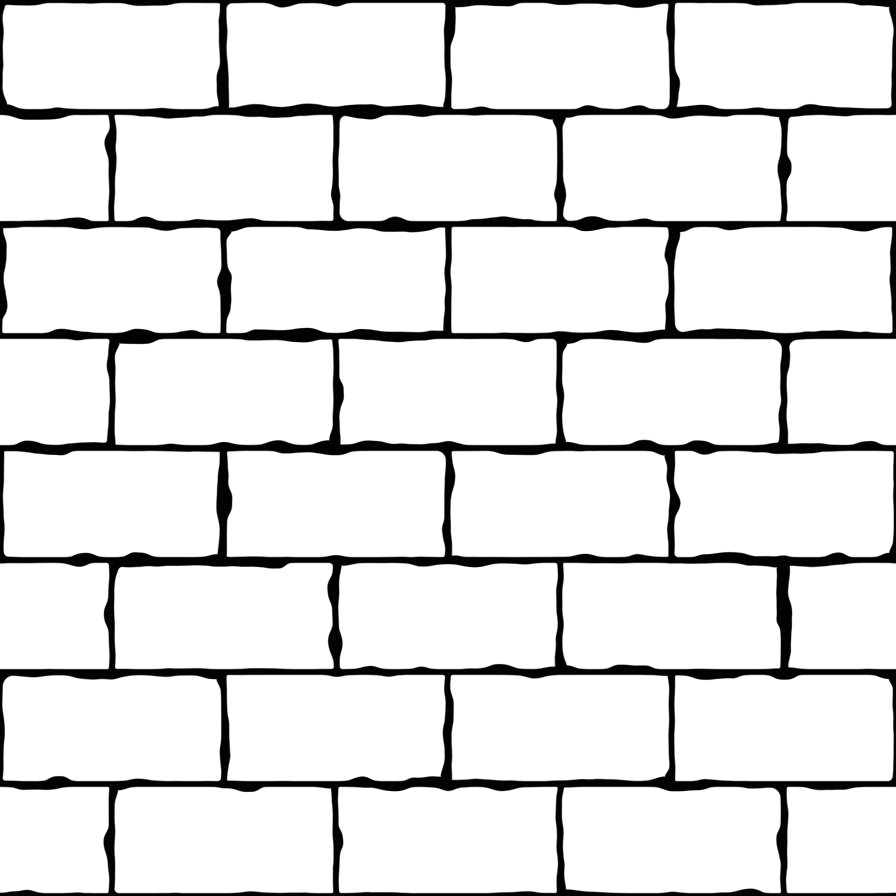
Reproduce this pattern procedurally as a three.js fragment shader.

```glsl
// Running-bond brick wall: white bricks with rough, chipped black ink joints.
varying vec2 vUv;

const vec2 BRICKS = vec2(4.0, 8.0);        // repeats across and down
const vec3 BRICK_COLOR = vec3(1.0);
const vec3 INK_COLOR = vec3(0.008);
const float JOINT_HALF_WIDTH = 0.0032;
const float EDGE_SOFTNESS = 0.001;
const float CORNER_MIN = 0.002;            // corner radii
const float CORNER_MAX = 0.014;
const vec2 WAVER_CELLS = vec2(8.0, 56.0);  // whole cells, so the waver wraps
const float WAVER_DEPTH = 0.0022;
const float CHIP_SCALE = 34.0;
const float CHIP_DEPTH = 0.0052;
const float GRAIN_SCALE = 95.0;
const float GRAIN_DEPTH = 0.0012;

float hash(vec3 p) {
  p = fract(p * vec3(0.1031, 0.1137, 0.0973));
  p += dot(p, p.yzx + 33.33);
  return fract((p.x + p.y) * p.z);
}

// Value noise that repeats after the given number of cells.
float wrapNoise(vec2 p, vec2 period, float seed) {
  vec2 cell = floor(p);
  vec2 f = fract(p);
  f = f * f * (3.0 - 2.0 * f);
  vec2 a = mod(cell, period);
  vec2 b = mod(cell + 1.0, period);
  return mix(mix(hash(vec3(a, seed)), hash(vec3(b.x, a.y, seed)), f.x),
             mix(hash(vec3(a.x, b.y, seed)), hash(vec3(b, seed)), f.x), f.y);
}

float roundedBox(vec2 p, vec2 halfSize, float radius) {
  vec2 q = abs(p) - halfSize + radius;
  return min(max(q.x, q.y), 0.0) + length(max(q, 0.0)) - radius;
}

void main() {
  // Upright joints waver slightly from side to side.
  vec2 p = vUv;
  p.x += WAVER_DEPTH * (wrapNoise(p * WAVER_CELLS, WAVER_CELLS, 91.0) - 0.5);

  // Brick cell; every other course is shifted by half a brick.
  vec2 grid = p * BRICKS;
  float row = mod(floor(grid.y), BRICKS.y);
  grid.x += 0.5 * (1.0 - mod(row, 2.0));
  float column = mod(floor(grid.x), BRICKS.x);
  float id = row * BRICKS.x + column + 1.0;
  vec2 local = (fract(grid) - 0.5) / BRICKS;

  // Each corner has its own radius, and a few are well worn.
  vec2 corner = step(0.0, local);
  float wornCorner = pow(hash(vec3(corner + 5.0, id + 40.0)), 7.0);
  float radius = mix(CORNER_MIN, CORNER_MAX, wornCorner);

  // Chips and fine grain eat into the edges of each brick.
  vec2 place = local + 1.0;
  float chips = wrapNoise(place * CHIP_SCALE, vec2(256.0), id);
  float grain = wrapNoise(place * GRAIN_SCALE, vec2(256.0), id + 60.0);
  float wear = CHIP_DEPTH * pow(smoothstep(0.4, 1.0, chips), 1.5)
             + GRAIN_DEPTH * grain * smoothstep(0.2, 0.7, chips);

  float d = roundedBox(local, 0.5 / BRICKS - JOINT_HALF_WIDTH, radius) + wear;
  float ink = smoothstep(-EDGE_SOFTNESS, EDGE_SOFTNESS, d);
  gl_FragColor = vec4(mix(BRICK_COLOR, INK_COLOR, ink), 1.0);
}
```
